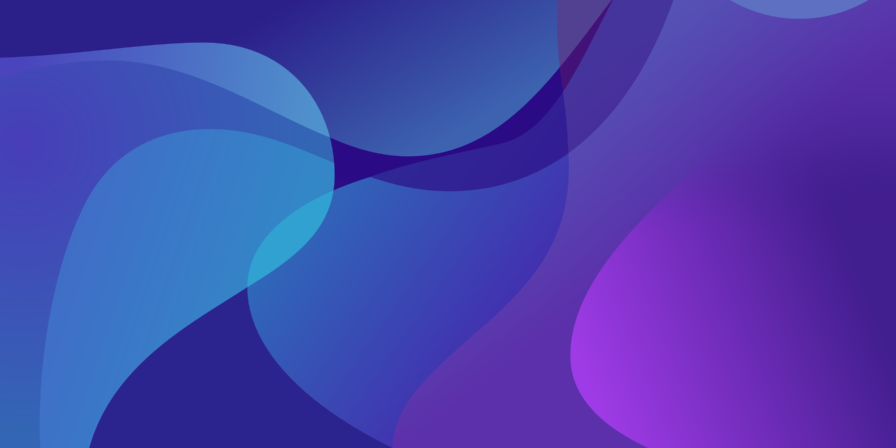
Give the GLSL for this background, as a Shadertoy shader.

```glsl
// Flowing translucent waves and blobs in blue, cyan, violet and magenta.
#define CURVE_STEPS 24
#define EDGE_PIXELS 1.3
#define BAND_SHADE 0.7
#define DARK_SPOT vec2(1.95, 0.46)
#define DARK_SPOT_SIZE 0.30

// A smooth path; side is +1 right of or below it, -1 left of or above it.
struct Path { vec2 pen; float dist; float side; };

Path startAt(vec2 pen) { return Path(pen, 1e3, 1.0); }

// Extends the path by a cubic, tracking nearest distance and ray crossings.
void curveTo(inout Path path, vec2 p, vec2 b, vec2 c, vec2 d) {
    vec2 start = path.pen;
    for (int i = 1; i <= CURVE_STEPS; i++) {
        float t = float(i) / float(CURVE_STEPS), s = 1.0 - t;
        vec2 next = s*s*s*start + 3.0*s*s*t*b + 3.0*s*t*t*c + t*t*t*d;
        vec2 along = next - path.pen, rel = p - path.pen;
        float h = clamp(dot(rel, along) / dot(along, along), 0.0, 1.0);
        path.dist = min(path.dist, length(rel - along * h));
        if ((path.pen.y > p.y) != (next.y > p.y)
            && along.x * rel.y / along.y > rel.x) path.side = -path.side;
        path.pen = next;
    }
}

float softStep(float d) {
    return clamp(0.5 + d * iResolution.y / EDGE_PIXELS, 0.0, 1.0);
}

float cover(Path path) { return softStep(path.side * path.dist); }

vec3 ramp(vec2 p, vec2 a, vec2 b, vec3 from, vec3 to) {
    return mix(from, to, clamp(dot(p - a, b - a) / dot(b - a, b - a), 0.0, 1.0));
}

// Outlines
float leftBlob(vec2 p) {
    Path e = startAt(vec2(-0.052, 0.870));
    curveTo(e, p, vec2(0.156, 0.872), vec2(0.312, 0.905), vec2(0.456, 0.905));
    curveTo(e, p, vec2(0.638, 0.905), vec2(0.747, 0.771), vec2(0.747, 0.609));
    curveTo(e, p, vec2(0.747, 0.492), vec2(0.664, 0.427), vec2(0.552, 0.359));
    curveTo(e, p, vec2(0.430, 0.279), vec2(0.242, 0.185), vec2(0.195, -0.016));
    return 1.0 - cover(e);
}

float upperWave(vec2 p) {
    Path e = startAt(vec2(-0.052, 0.812));
    curveTo(e, p, vec2(0.052, 0.844), vec2(0.143, 0.865), vec2(0.242, 0.865));
    curveTo(e, p, vec2(0.430, 0.865), vec2(0.586, 0.753), vec2(0.737, 0.693));
    curveTo(e, p, vec2(0.794, 0.667), vec2(0.854, 0.651), vec2(0.911, 0.651));
    curveTo(e, p, vec2(1.120, 0.651), vec2(1.237, 0.831), vec2(1.375, 1.013));
    return cover(e);
}

float lowerWave(vec2 p) {
    Path e = startAt(vec2(0.091, -0.021));
    curveTo(e, p, vec2(0.078, 0.167), vec2(0.117, 0.388), vec2(0.177, 0.518));
    curveTo(e, p, vec2(0.229, 0.643), vec2(0.331, 0.712), vec2(0.469, 0.712));
    curveTo(e, p, vec2(0.664, 0.712), vec2(0.794, 0.573), vec2(1.003, 0.573));
    curveTo(e, p, vec2(1.250, 0.573), vec2(1.419, 0.753), vec2(1.508, 1.013));
    return cover(e);
}

float middleBlob(vec2 p) {
    Path e = startAt(vec2(0.911, -0.016));
    curveTo(e, p, vec2(0.690, 0.083), vec2(0.552, 0.219), vec2(0.552, 0.359));
    curveTo(e, p, vec2(0.552, 0.484), vec2(0.690, 0.563), vec2(0.823, 0.604));
    curveTo(e, p, vec2(0.924, 0.641), vec2(1.029, 0.659), vec2(1.120, 0.680));
    curveTo(e, p, vec2(1.237, 0.708), vec2(1.297, 0.870), vec2(1.375, 1.013));
    return cover(e);
}

float rightVeil(vec2 p) {
    Path e = startAt(vec2(1.247, 1.013));
    curveTo(e, p, vec2(1.234, 0.870), vec2(1.263, 0.805), vec2(1.268, 0.674));
    curveTo(e, p, vec2(1.281, 0.505), vec2(1.224, 0.406), vec2(1.107, 0.297));
    curveTo(e, p, vec2(0.977, 0.180), vec2(0.872, 0.107), vec2(0.875, -0.016));
    return cover(e);
}

float magentaBlob(vec2 p) {
    Path e = startAt(vec2(1.484, -0.016));
    curveTo(e, p, vec2(1.354, 0.036), vec2(1.273, 0.107), vec2(1.273, 0.206));
    curveTo(e, p, vec2(1.273, 0.380), vec2(1.458, 0.544), vec2(1.628, 0.688));
    curveTo(e, p, vec2(1.745, 0.786), vec2(1.901, 0.896), vec2(2.057, 1.013));
    return cover(e) * (1.0 - smoothstep(0.46, 0.72, p.y));
}

void mainImage(out vec4 fragColor, in vec2 fragCoord) {
    vec2 p = fragCoord / iResolution.xy * vec2(2.0, 1.0);
    float upper = upperWave(p), lower = lowerWave(p), middle = middleBlob(p);

    // Sky, deep fold and central blue blob
    vec3 sky = ramp(p, vec2(0.70, 1.03), vec2(0.93, 0.64), vec3(0.17, 0.12, 0.54), vec3(0.24, 0.39, 0.69));
    vec3 deep = ramp(p, vec2(0.70, 0.65), vec2(0.55, 0.35), vec3(0.17, 0.04, 0.52), vec3(0.17, 0.14, 0.56));
    vec3 blue = ramp(p, vec2(0.58, 0.45), vec2(1.08, 0.10), vec3(0.18, 0.42, 0.73), vec3(0.27, 0.16, 0.68));
    blue = mix(mix(blue, vec3(0.18, 0.06, 0.53), BAND_SHADE), blue, lower);
    vec3 color = mix(mix(sky, deep, upper), blue, middle);

    // Violet veil with its folds, dark spot and magenta glow
    vec3 violet = ramp(p, vec2(1.40, 0.92), vec2(1.65, 0.60), vec3(0.33, 0.33, 0.71), vec3(0.36, 0.19, 0.67));
    vec2 spot = (p - DARK_SPOT) / DARK_SPOT_SIZE;
    violet = mix(violet, vec3(0.24, 0.11, 0.55), exp(-dot(spot, spot)));
    vec3 magenta = ramp(p, vec2(1.30, 0.18), vec2(1.90, 0.42), vec3(0.62, 0.23, 0.90), vec3(0.26, 0.12, 0.56));
    violet = mix(violet, magenta, magentaBlob(p));
    violet = mix(mix(violet, vec3(0.22, 0.08, 0.52), 0.5), violet, lower);
    vec3 fold = mix(vec3(0.32, 0.25, 0.57), vec3(0.26, 0.07, 0.47), upper);
    color = mix(color, mix(fold, violet, middle), rightVeil(p));
    float disc = softStep(0.305 - length(p - vec2(1.784, 1.263)));
    color = mix(color, vec3(0.37, 0.44, 0.76), disc);

    // Left blob: light rim, body, inner drop and cyan overlap
    vec3 rim = ramp(p, vec2(0.05, 0.85), vec2(0.70, 0.74), vec3(0.29, 0.27, 0.74), vec3(0.31, 0.57, 0.80));
    vec3 body = mix(vec3(0.28, 0.24, 0.72), vec3(0.20, 0.40, 0.71), min(length(p - vec2(0.05, 0.68)) / 0.65, 1.0));
    vec3 drop = ramp(p, vec2(0.20, 0.60), vec2(0.65, 0.45), vec3(0.25, 0.43, 0.78), vec3(0.20, 0.53, 0.78));
    drop = mix(drop, vec3(0.19, 0.63, 0.82), middle);
    color = mix(color, mix(mix(rim, body, upper), drop, lower), leftBlob(p));

    fragColor = vec4(color, 1.0);
}
```
